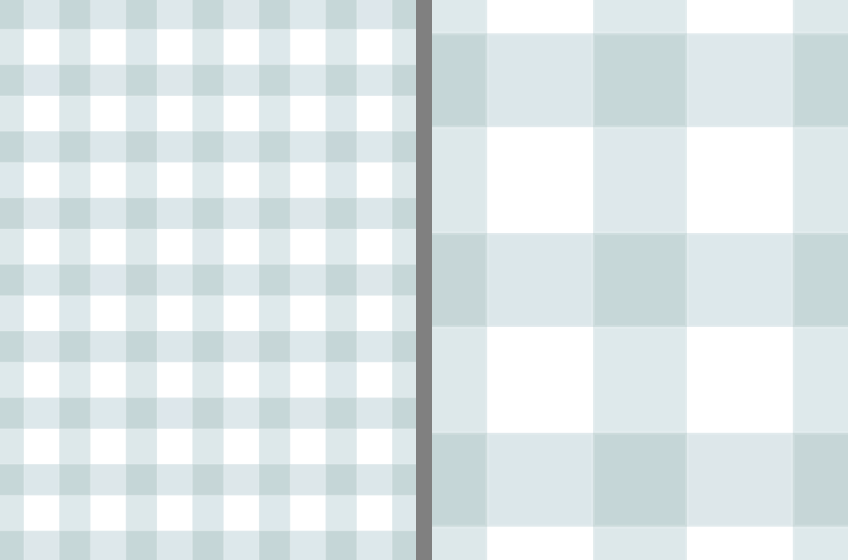
Left, the full canvas; right, a detail of the centre.
A WebGL 2 fragment shader for this pattern:

```glsl
#version 300 es
precision highp float;
// Pale blue-green gingham: evenly spaced vertical and horizontal bands on white,
// centred on the canvas. Bands are periodic distance functions; where they cross
// the cloth darkens. A faint light seam and tiny tone shifts vary the squares.

uniform vec2 u_resolution;
out vec4 fragColor;

const float PERIOD = 0.1189;     // band spacing, in canvas heights
const float BAND_WIDTH = 0.470;  // band width, as a share of the spacing
const float SEAM_WIDTH = 0.010;  // seam half width, as a share of the spacing
const float SEAM_LIGHT = 0.14;
const float TONE_SHIFT = 0.006;

const vec3 WHITE = vec3(1.0);
const vec3 WARP = vec3(0.868, 0.911, 0.920);
const vec3 WEFT = vec3(0.866, 0.907, 0.919);
const vec3 CROSSING = vec3(0.775, 0.841, 0.845);

// Sine-free hash of a square's index to 0..1
float hash(vec2 p) {
  vec3 q = fract(vec3(p.xyx) * 0.1031);
  q += dot(q, q.yzx + 33.33);
  return fract((q.x + q.y) * q.z);
}

// Signed distance to the nearest band edge, negative inside a band
vec2 bandDistance(vec2 p, float width) {
  return abs(p - floor(p + 0.5)) - 0.5 * width;
}

// Even indices for bands, odd indices for the gaps between them
vec2 squareIndex(vec2 p, vec2 dist) {
  vec2 band = 2.0 * floor(p + 0.5);
  vec2 gap = 2.0 * floor(p) + 1.0;
  return mix(band, gap, step(0.0, dist));
}

// Blend the four weave colours by vertical (x) and horizontal (y) coverage
vec3 weave(vec2 cover) {
  return mix(mix(WHITE, WARP, cover.x), mix(WEFT, CROSSING, cover.x), cover.y);
}

void main() {
  vec2 p = (gl_FragCoord.xy - 0.5 * u_resolution) / (u_resolution.y * PERIOD);
  float pixel = 1.0 / (u_resolution.y * PERIOD);

  // Woven bands with smooth edges
  vec2 dist = bandDistance(p, BAND_WIDTH);
  vec2 cover = clamp(0.5 - dist / pixel, 0.0, 1.0);
  vec3 color = weave(cover);

  // Slight tone change from square to square, none on the white
  float tinted = max(cover.x, cover.y);
  float tone = hash(squareIndex(p, dist) + 40.0) - 0.5;
  color += TONE_SHIFT * tone * tinted;

  // Faint light seam along the band edges
  vec2 seam = clamp(0.5 + (SEAM_WIDTH - abs(dist)) / pixel, 0.0, 1.0);
  color = mix(color, WHITE, SEAM_LIGHT * max(seam.x, seam.y));

  fragColor = vec4(color, 1.0);
}
```
